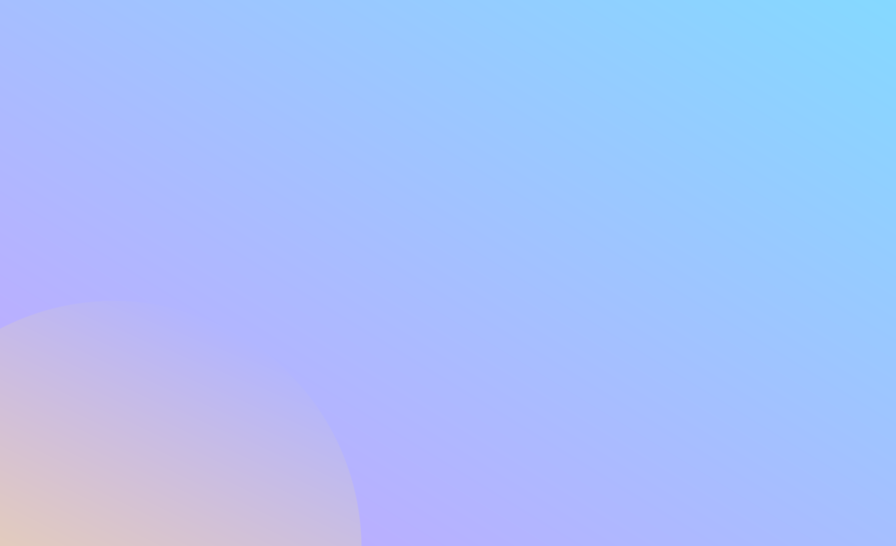
Give the GLSL for this background, as a Shadertoy shader.

```glsl
// Diagonal sky blend running from lower left to upper right
vec3 skyGradient(vec2 uv) {
    vec3 violet = vec3(0.78, 0.645, 1.0);
    vec3 cyan = vec3(0.52, 0.85, 1.0);
    return mix(violet, cyan, 0.5 * (uv.x + uv.y));
}

void mainImage(out vec4 fragColor, in vec2 fragCoord) {
    vec2 uv = fragCoord / iResolution.xy;
    vec2 p = fragCoord / iResolution.y;
    float pixel = 1.0 / iResolution.y;
    vec3 color = skyGradient(uv);

    // Warm disc, fading out steeply upwards and a little to the right
    float radius = 0.453;
    vec2 fromCenter = p - vec2(0.209, -0.004);
    float disc = 1.0 - smoothstep(-pixel, pixel, length(fromCenter) - radius);
    float along = dot(fromCenter, vec2(0.45, 0.893)) / radius;
    float opacity = clamp(0.5 - 0.5 * along, 0.0, 1.0);
    color = mix(color, vec3(0.96, 0.9, 0.57), disc * opacity);

    fragColor = vec4(color, 1.0);
}
```
